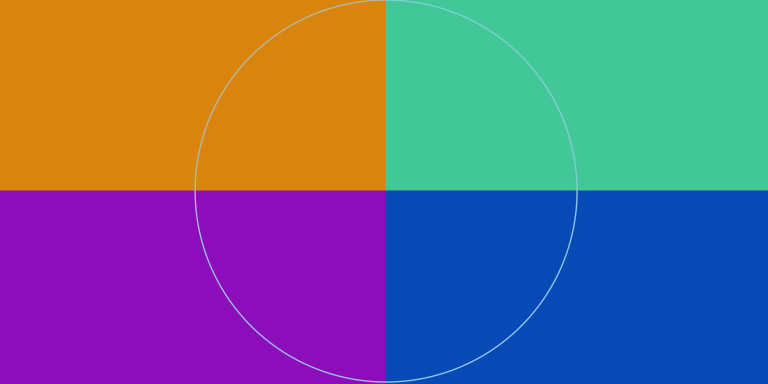
A Shadertoy shader for this background:

```glsl
// Four flat colour quadrants meeting near the canvas centre, with a thin
// pale ring around the meeting point. The quadrants are blended by smoothed
// steps; the ring is a circle distance function drawn as a hairline.

const vec3 ORANGE = vec3(0.85, 0.52, 0.05);
const vec3 GREEN  = vec3(0.26, 0.78, 0.60);
const vec3 PURPLE = vec3(0.55, 0.05, 0.73);
const vec3 BLUE   = vec3(0.03, 0.29, 0.71);
const vec3 PALE   = vec3(0.62, 0.82, 0.94);

// Lengths are in canvas heights, measured from the canvas centre.
const vec2 CROSSING = vec2(0.004, 0.004);
const vec2 RING_CENTRE = vec2(0.0055, 0.0025);
const float RING_RADIUS = 0.4973;
const float RING_HALF_WIDTH = 0.0018;

// Antialiased step: 0 below zero, 1 above.
float softStep(float d, float pixel) {
    return clamp(d / pixel + 0.5, 0.0, 1.0);
}

vec3 quadrants(vec2 p, float pixel) {
    float right = softStep(p.x, pixel);
    float upper = softStep(p.y, pixel);
    return mix(mix(PURPLE, BLUE, right), mix(ORANGE, GREEN, right), upper);
}

float ring(vec2 p, float radius, float halfWidth, float pixel) {
    float d = abs(length(p) - radius) - halfWidth;
    return softStep(-d, pixel);
}

void mainImage(out vec4 fragColor, in vec2 fragCoord) {
    float pixel = 1.0 / iResolution.y;
    vec2 p = (fragCoord - 0.5 * iResolution.xy) * pixel;

    vec3 colour = quadrants(p - CROSSING, pixel);

    // The ring is fainter over the upper quadrants.
    float strength = mix(0.9, 0.65, softStep(p.y - CROSSING.y, pixel));
    float line = ring(p - RING_CENTRE, RING_RADIUS, RING_HALF_WIDTH, pixel);
    colour = mix(colour, PALE, strength * line);

    fragColor = vec4(colour, 1.0);
}
```
